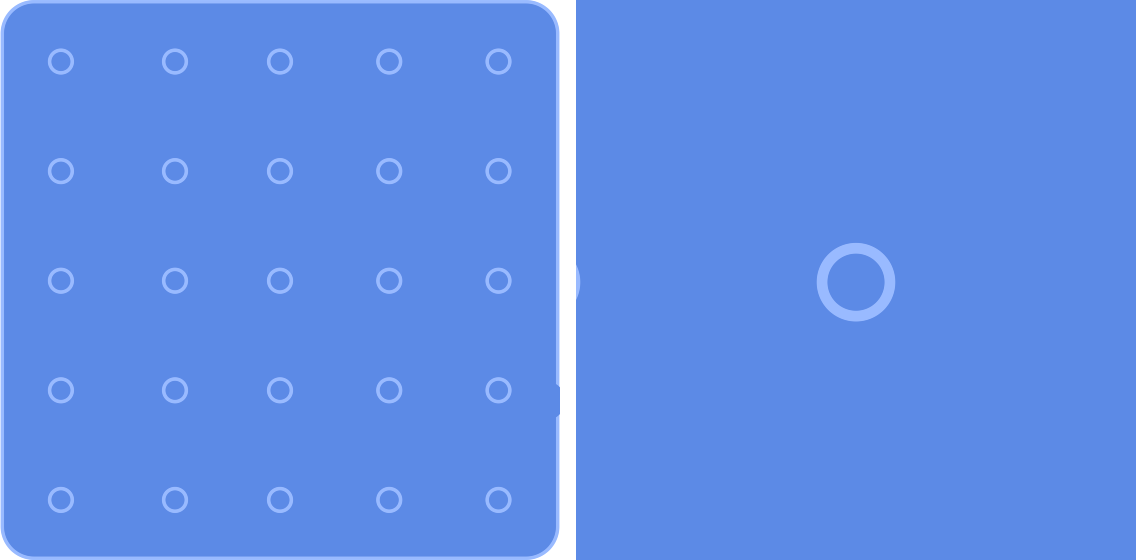
Left, the full canvas; right, a detail of the centre.
Give the GLSL for this pattern, as a Shadertoy shader.

```glsl
const vec3 BACKDROP = vec3(1.0);
const vec3 FILL = vec3(0.36, 0.54, 0.90);
const vec3 LINE = vec3(0.60, 0.73, 1.00);

const float LAST_INDEX = 4.0;   // five columns and five rows
const vec2 SPACING = vec2(0.1951, 0.1957);
const vec2 GRID_CENTER = vec2(0.5, 0.4987);

float roundedBox(vec2 p, vec2 halfSize, float radius) {
    vec2 q = abs(p) - halfSize + radius;
    return length(max(q, 0.0)) + min(max(q.x, q.y), 0.0) - radius;
}

float ring(vec2 p, float radius, float width) {
    return abs(length(p) - radius) - 0.5 * width;
}

float coverage(float dist, float pixel) {
    return 1.0 - smoothstep(-0.6 * pixel, 0.6 * pixel, dist);
}

// Offset from the nearest stud, with the uneven left-hand columns
vec2 studOffset(vec2 p, vec2 center, vec2 spacing, float lastIndex) {
    vec2 first = center - 0.5 * lastIndex * spacing;
    vec2 cell = clamp(round((p - first) / spacing), 0.0, lastIndex);
    vec2 stud = first + cell * spacing;
    stud.x += cell.x == 1.0 ? 0.0076 : 0.0;
    stud.x -= cell.x == 0.0 ? 0.0010 : 0.0;
    return p - stud;
}

void mainImage(out vec4 fragColor, in vec2 fragCoord) {
    vec2 uv = fragCoord / iResolution.xy;
    float pixel = 1.0 / min(iResolution.x, iResolution.y);

    // Panel with a light rim
    float panel = roundedBox(uv - 0.5, vec2(0.4990, 0.5), 0.060);
    vec3 color = mix(BACKDROP, LINE, coverage(panel, pixel));
    color = mix(color, FILL, coverage(panel + 0.0062, pixel));

    // Round tab crossing the right rim
    float tab = length(uv - vec2(0.974, 0.2845)) - 0.0352;
    color = mix(color, FILL, coverage(tab, pixel));

    // Ring studs
    vec2 offset = studOffset(uv, GRID_CENTER, SPACING, LAST_INDEX);
    float stud = ring(offset, 0.0202, 0.0064);
    color = mix(color, LINE, coverage(stud, pixel));

    fragColor = vec4(color, 1.0);
}
```
